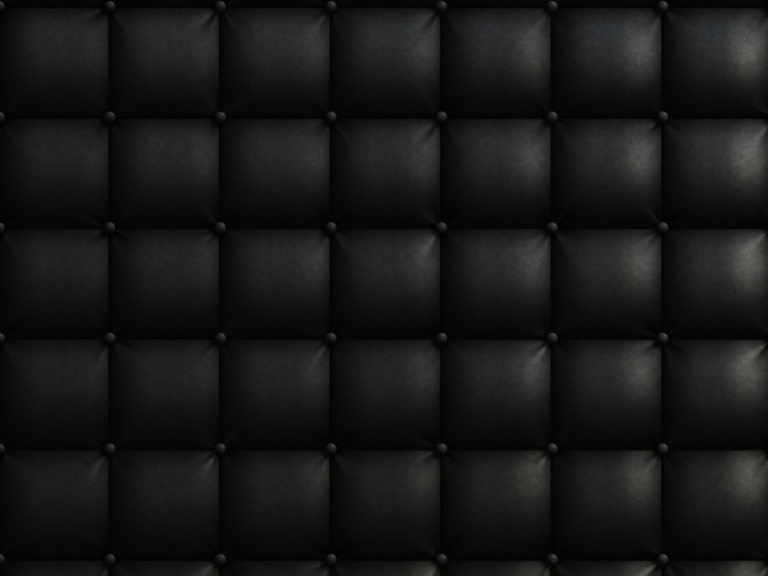
This texture is drawn by a WebGL 1 fragment shader. Its source:

```glsl
precision highp float;

uniform vec2 u_resolution;

// Layout: lengths in canvas heights, then in cells
const float PITCH = 0.192;
const vec2 GRID_ORIGIN = vec2(-0.002, 0.028);
const float SEAM_WIDTH = 0.011;
const float BUTTON_RADIUS = 0.056;
const float FOLD_LENGTH = 0.21;
const float FOLD_COUNT = 3.2;
const float GRAIN_SCALE = 38.0;
const float GRAIN_AMOUNT = 0.16;

// Colours
const vec3 SHADOW = vec3(0.024, 0.024, 0.021);
const vec3 LEATHER_COOL = vec3(0.120, 0.130, 0.138);
const vec3 LEATHER_WARM = vec3(0.122, 0.124, 0.117);
const vec3 SHEEN = vec3(0.205, 0.203, 0.183);
const vec3 BUTTON_COLOR = vec3(0.185, 0.185, 0.175);
const vec3 LIGHT_DIR = vec3(0.42, 0.58, 0.70);

float hash(vec2 p) {
  return fract(sin(dot(p, vec2(127.1, 311.7))) * 43758.5453);
}

float noise(vec2 p) {
  vec2 i = floor(p);
  vec2 f = fract(p);
  f = f * f * (3.0 - 2.0 * f);
  float low = mix(hash(i), hash(i + vec2(1.0, 0.0)), f.x);
  float high = mix(hash(i + vec2(0.0, 1.0)), hash(i + vec2(1.0)), f.x);
  return mix(low, high, f.y);
}

// Padded cell lit from the upper right; lamp is the position on the canvas
vec3 cushion(vec2 f, vec2 cell, vec2 lamp) {
  float rise = smoothstep(-0.02, 0.72, f.y) * (1.0 - 0.65 * smoothstep(0.78, 1.04, f.y));
  float across = smoothstep(-0.06, 0.42, f.x) * (1.0 - 0.45 * smoothstep(0.82, 1.05, f.x));
  float level = mix(0.90, 1.28, lamp.x) * mix(0.72, 1.08, lamp.y);
  level *= 0.95 + 0.10 * hash(cell);
  vec3 leather = mix(LEATHER_WARM, LEATHER_COOL, smoothstep(0.3, 0.8, f.y) * lamp.y);
  vec3 color = SHADOW + leather * rise * across * level;

  // Sheen slides inward toward the lamp side
  vec2 center = vec2(mix(0.98, 0.77, lamp.x), mix(0.84, 0.58, lamp.y));
  vec2 offset = (f - center) / vec2(0.17, 0.27);
  float strength = mix(0.16, 0.95, lamp.x * lamp.x);
  return color + SHEEN * strength * exp(-dot(offset, offset));
}

// Signed creases radiating diagonally from a button
float creases(vec2 d, vec2 id) {
  float r = length(d);
  float angle = atan(d.y, d.x);
  float diagonal = pow(abs(sin(2.0 * angle)), 1.5);
  float ridge = noise(vec2(angle * FOLD_COUNT + 20.0, 17.0 * hash(id) + r * 2.0));
  float reach = exp(-r * r / (FOLD_LENGTH * FOLD_LENGTH));
  return (2.0 * ridge - 1.0) * diagonal * reach;
}

void main() {
  vec2 p = gl_FragCoord.xy / u_resolution.y;
  vec2 lamp = gl_FragCoord.xy / u_resolution;
  vec2 g = (p - GRID_ORIGIN) / PITCH;
  float px = 1.0 / (u_resolution.y * PITCH);
  vec2 cell = floor(g);
  vec2 button = floor(g + 0.5);
  vec2 d = g - button;
  float r = length(d);

  vec3 color = cushion(g - cell, cell, lamp);

  // Leather grain
  float grain = noise(g * GRAIN_SCALE) + 0.5 * noise(g.yx * GRAIN_SCALE * 0.45) - 0.75;
  color *= 1.0 + GRAIN_AMOUNT * grain;

  // Folds, catching most light to the lower left of each button
  float fold = creases(d, button);
  float facing = 0.5 - 0.5 * dot(d / max(r, 0.001), vec2(0.7071));
  color *= 1.0 + 0.95 * fold;
  color += SHEEN * max(fold, 0.0) * facing * mix(0.22, 0.50, lamp.x);

  // Seams and the soft hollow beside them
  vec2 edge = abs(d);
  float seamDist = min(edge.x, edge.y);
  float seam = 1.0 - smoothstep(SEAM_WIDTH - px, SEAM_WIDTH + px, seamDist);
  color *= 1.0 - 0.30 * exp(-seamDist / 0.025);
  color = mix(color, SHADOW * 0.55, 0.85 * seam);

  // Button with its contact shadow
  float shade = 1.0 - smoothstep(0.6, 1.9, length(d + vec2(0.012, 0.018)) / BUTTON_RADIUS);
  color *= 1.0 - 0.75 * shade;
  vec2 q = d / BUTTON_RADIUS;
  vec3 normal = normalize(vec3(q, sqrt(max(1.0 - dot(q, q), 0.0)) + 0.05));
  float diffuse = max(dot(normal, normalize(LIGHT_DIR)), 0.0);
  vec3 knob = SHADOW + BUTTON_COLOR * diffuse * diffuse * mix(0.75, 1.1, lamp.x);
  knob += SHEEN * 0.4 * pow(diffuse, 18.0);
  color = mix(color, knob, 1.0 - smoothstep(BUTTON_RADIUS - px, BUTTON_RADIUS + px, r));

  gl_FragColor = vec4(color, 1.0);
}
```
